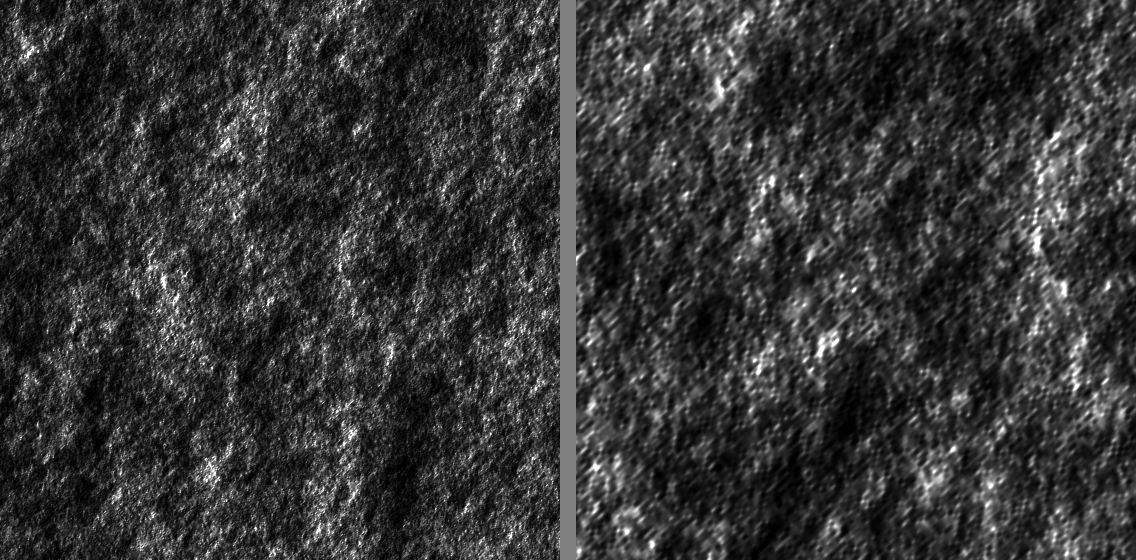
Left: the whole. Right: its middle third, enlarged.
Write a Shadertoy shader that draws this texture.

```glsl
#define OCTAVES 8
#define BASE_FREQ 5.0
#define FREQ_STEP 1.9
#define COARSE_AMP 0.24
#define AMP_RISE 0.035
#define SLANT 1.05
#define STRETCH 1.4
#define RELIEF 0.5
#define GAIN 0.20
#define CONTRAST 0.6
#define BLACK_LEVEL 0.045

// Integer hash of a lattice point, from -1 to 1
float hash(ivec2 cell, int seed) {
    uint h = uint(cell.x) * 1597334677u ^ uint(cell.y) * 3812015801u;
    h ^= uint(seed) * 2654435769u;
    h = (h ^ (h >> 16)) * 2246822519u;
    h = (h ^ (h >> 13)) * 3266489917u;
    h ^= h >> 16;
    return float(h >> 8) / 8388608.0 - 1.0;
}

// Value noise scaled to about unit variance
float unitNoise(vec2 p, int seed) {
    ivec2 cell = ivec2(floor(p));
    vec2 f = fract(p);
    vec2 w = f * f * (3.0 - 2.0 * f);
    float low = mix(hash(cell, seed), hash(cell + ivec2(1, 0), seed), w.x);
    float high = mix(hash(cell + ivec2(0, 1), seed), hash(cell + ivec2(1, 1), seed), w.x);
    return mix(low, high, w.y) / 0.429;
}

mat2 rotation(float angle) {
    float c = cos(angle), s = sin(angle);
    return mat2(c, -s, s, c);
}

// Slanted rock relief from blotches down to grit, with unit variance
float rockRelief(vec2 uv) {
    float sum = 0.0;
    float energy = 0.0;
    float freq = BASE_FREQ;
    for (int i = 0; i < OCTAVES; i++) {
        float amp = COARSE_AMP + AMP_RISE * float(i);
        float angle = SLANT + 0.35 * sin(float(i) * 2.4);
        vec2 p = rotation(angle) * uv * freq;
        p.x /= STRETCH;
        // Shade each bump against the side facing away from the light
        float lit = unitNoise(p, i);
        float shade = unitNoise(p + vec2(0.15, -0.6), i);
        sum += amp * (lit - RELIEF * shade);
        energy += amp * amp * (1.0 + RELIEF * RELIEF - 0.9 * RELIEF);
        freq *= FREQ_STEP;
    }
    return sum / sqrt(energy);
}

void mainImage(out vec4 fragColor, in vec2 fragCoord) {
    vec2 uv = fragCoord / iResolution.y;
    // Exponential tone curve: mostly black stone with sparse bright flecks
    float gray = GAIN * exp(CONTRAST * rockRelief(uv)) - BLACK_LEVEL;
    fragColor = vec4(vec3(clamp(gray, 0.0, 1.0)), 1.0);
}
```
